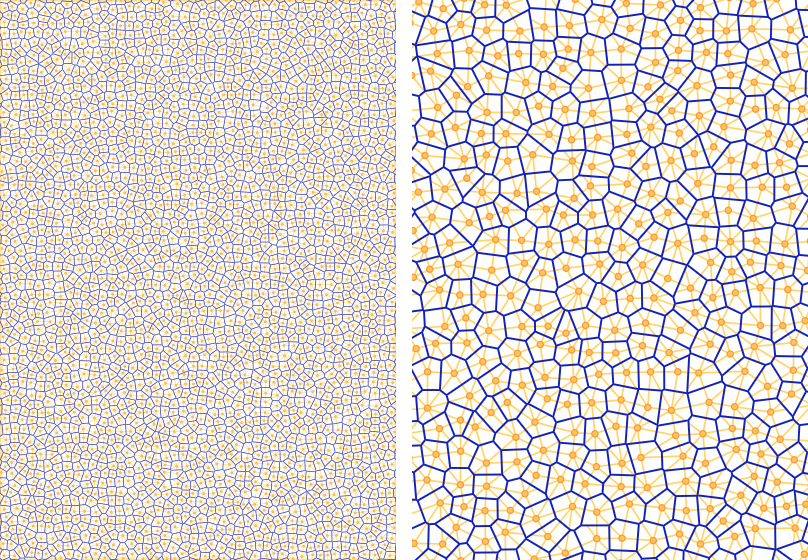
Left: the whole. Right: its middle third, enlarged.
Write a Shadertoy shader that draws this pattern.

```glsl
#define CELLS 44.0
#define JITTER 0.86
#define SPACING 1.0
#define PUSH 0.38
#define WALL_WIDTH 0.072
#define LINK_WIDTH 0.062
#define DOT_RADIUS 0.14
#define RIM_WIDTH 0.05
#define BORDER 0.006

const vec3 PAPER = vec3(0.995, 0.995, 0.99);
const vec3 WALL_BLUE = vec3(0.08, 0.13, 0.71);
const vec3 LINK_YELLOW = vec3(1.0, 0.83, 0.42);
const vec3 DOT_FILL = vec3(1.0, 0.77, 0.36);
const vec3 DOT_RIM = vec3(0.97, 0.60, 0.24);

vec2 hash2(vec2 p) {
    vec3 q = fract(p.xyx * vec3(0.1031, 0.1030, 0.0973));
    q += dot(q, q.yzx + 33.33);
    return fract((q.xx + q.yz) * q.zy);
}

vec2 jittered(vec2 cell) {
    return cell + 0.5 + JITTER * (hash2(cell + 71.0) - 0.5);
}

// Jittered grid point, pushed away from neighbours that are too close
vec2 site(vec2 cell) {
    vec2 p = jittered(cell);
    vec2 shift = vec2(0.0);
    for (int y = -1; y <= 1; y++)
    for (int x = -1; x <= 1; x++) {
        if (x == 0 && y == 0) continue;
        vec2 away = p - jittered(cell + vec2(x, y));
        float d = max(length(away), 0.001);
        shift += away / d * max(SPACING - d, 0.0);
    }
    return p + PUSH * shift;
}

// Share of a pixel covered by a line at distance d
float lineCover(float d, float width, float pixel) {
    float lo = max(d - 0.5 * pixel, -0.5 * width);
    float hi = min(d + 0.5 * pixel, 0.5 * width);
    return clamp((hi - lo) / pixel, 0.0, 1.0);
}

float segmentDistance(vec2 p, vec2 b) {
    return length(p - b * clamp(dot(p, b) / dot(b, b), 0.0, 1.0));
}

void mainImage(out vec4 fragColor, in vec2 fragCoord) {
    vec2 uv = fragCoord / iResolution.x;
    vec2 p = uv * CELLS;
    float pixel = CELLS / iResolution.x;
    vec2 base = floor(p);

    // Gather nearby sites and find the closest
    vec2 sites[25];
    int nearest = 0;
    float best = 1e5;
    for (int i = 0; i < 25; i++) {
        sites[i] = site(base + vec2(i % 5 - 2, i / 5 - 2));
        float d = distance(p, sites[i]);
        if (d < best) { best = d; nearest = i; }
    }
    vec2 center = sites[nearest];
    vec2 q = p - center;

    // Cell walls, and links to the sites that share a wall
    float wall = 1e5;
    float link = 0.0;
    for (int i = 0; i < 25; i++) {
        if (i == nearest) continue;
        vec2 b = sites[i] - center;
        wall = min(wall, dot(0.5 * b - q, normalize(b)));
        float cover = lineCover(segmentDistance(q, b), LINK_WIDTH, pixel);
        if (cover <= 0.0) continue;

        // Clip the bisector by every other site; what is left is the wall
        vec2 along = vec2(-b.y, b.x);
        float lo = -1e3, hi = 1e3;
        for (int j = 0; j < 25; j++) {
            if (j == i || j == nearest) continue;
            vec2 c = sites[j] - center;
            float k = dot(along, c);
            float t = 0.5 * dot(c, c - b) / (abs(k) < 1e-5 ? 1e-5 : k);
            if (k > 0.0) hi = min(hi, t);
            else lo = max(lo, t);
        }
        if (lo < hi) link = 1.0 - (1.0 - link) * (1.0 - cover);
    }

    // Crowded links along the outer frame
    vec2 size = iResolution.xy / iResolution.x;
    vec2 inset = min(uv, size - uv);
    float edge = min(inset.x, inset.y);
    float reach = BORDER * (0.5 + hash2(base).x);
    float frame = 0.7 * (1.0 - smoothstep(0.3 * reach, reach, edge));

    // Layer links, walls and rimmed dots
    vec3 color = mix(PAPER, LINK_YELLOW, max(link, frame));
    color = mix(color, WALL_BLUE, lineCover(wall, WALL_WIDTH, pixel));
    float r = length(q);
    float dotMask = clamp((DOT_RADIUS - r) / pixel + 0.5, 0.0, 1.0);
    float rim = lineCover(r - DOT_RADIUS + 0.5 * RIM_WIDTH, RIM_WIDTH, pixel);
    color = mix(color, mix(DOT_FILL, DOT_RIM, rim), dotMask);
    fragColor = vec4(color, 1.0);
}
```
